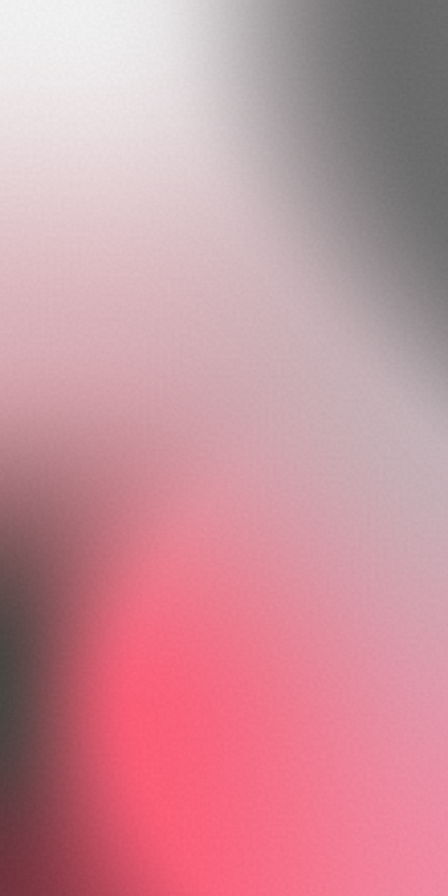
Give the GLSL for this background, as a WebGL 1 fragment shader.

```glsl
precision highp float;

uniform vec2 u_resolution;

vec2 gradientAt(vec2 cell) {
  float h = fract(sin(dot(cell, vec2(127.1, 311.7))) * 43758.5);
  return vec2(cos(6.2832 * h), sin(6.2832 * h));
}

float gradientNoise(vec2 p) {
  vec2 i = floor(p);
  vec2 f = p - i;
  vec2 s = f * f * (3.0 - 2.0 * f);
  float a = dot(gradientAt(i), f);
  float b = dot(gradientAt(i + vec2(1.0, 0.0)), f - vec2(1.0, 0.0));
  float c = dot(gradientAt(i + vec2(0.0, 1.0)), f - vec2(0.0, 1.0));
  float d = dot(gradientAt(i + 1.0), f - 1.0);
  return mix(mix(a, b, s.x), mix(c, d, s.x), s.y);
}

// Falling counterpart of smoothstep
float fade(float lo, float hi, float v) {
  return 1.0 - smoothstep(lo, hi, v);
}

void main() {
  vec2 uv = gl_FragCoord.xy / u_resolution;

  // White to dusty pink to coral, from top to bottom
  vec3 color = mix(vec3(0.94, 0.94, 0.94), vec3(0.84, 0.67, 0.70), fade(0.56, 1.0, uv.y));
  color = mix(color, vec3(0.985, 0.36, 0.46), fade(0.18, 0.64, uv.y));

  // Pale haze along the right side
  vec3 haze = mix(vec3(0.76, 0.70, 0.72), vec3(0.94, 0.54, 0.64), fade(0.0, 0.55, uv.y));
  color = mix(color, haze, smoothstep(0.25, 1.07, uv.x + 0.12 * (uv.y - 0.2)));

  // Grey shade in the upper right, bounded by a parabola
  float drop = 1.0 - uv.y;
  float shade = smoothstep(0.33, 0.91, uv.x - 2.5 * drop * drop);
  color = mix(color, vec3(0.42, 0.42, 0.42), shade);

  // Dark shadow in the lower left, narrowest at its core
  float rise = uv.y - 0.22;
  float shadow = fade(-0.03, 0.31 + 4.0 * rise * rise, uv.x) * fade(0.25, 0.62, uv.y);
  vec3 shadowColor = mix(vec3(0.44, 0.20, 0.24), vec3(0.27, 0.27, 0.25), smoothstep(0.0, 0.22, uv.y));
  color = mix(color, shadowColor, shadow);

  // Fine paper grain
  vec2 grainPos = gl_FragCoord.xy / u_resolution.x;
  float grain = gradientNoise(grainPos * 110.0) + 0.6 * gradientNoise(grainPos * 197.0 + 31.4);
  color += 0.018 * grain;

  gl_FragColor = vec4(color, 1.0);
}
```
